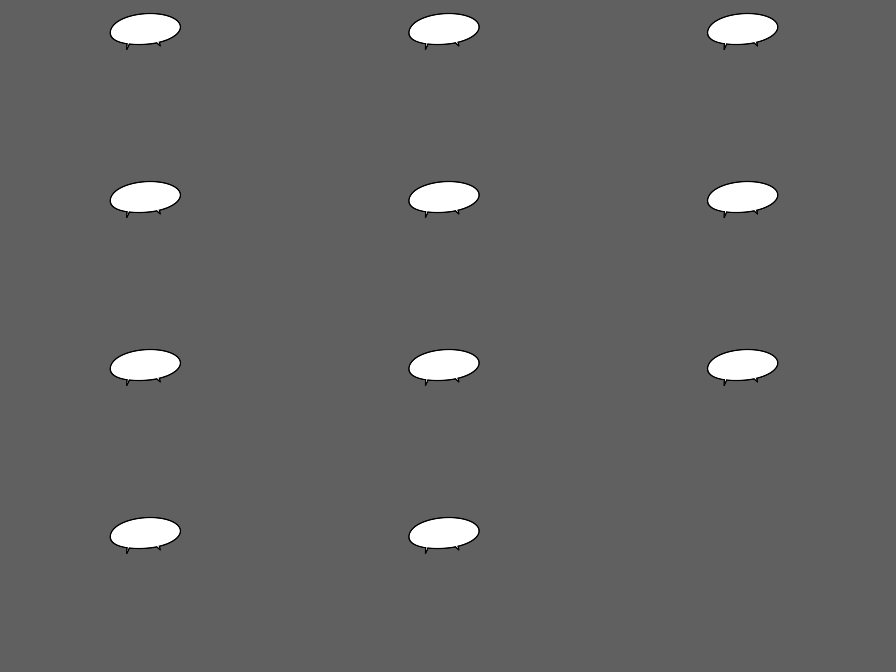
Write a WebGL 2 fragment shader that draws this pattern.

```glsl
#version 300 es
precision highp float;
// Small white speech bubbles with black outlines on flat grey, in a 3 by 4 grid
// whose last cell is empty. Each bubble is the union of a tilted, slightly
// swollen ellipse and two pointed tails, drawn from one signed distance.

uniform vec2 u_resolution;
out vec4 fragColor;

float cross2(vec2 a, vec2 b) {
    return a.x * b.y - a.y * b.x;
}

float segmentDistance(vec2 p, vec2 a, vec2 b) {
    vec2 ab = b - a;
    return length(p - a - ab * clamp(dot(p - a, ab) / dot(ab, ab), 0.0, 1.0));
}

// Signed distance to a triangle with counter-clockwise corners
float tailDistance(vec2 p, vec2 a, vec2 b, vec2 c) {
    float edge = min(segmentDistance(p, a, b),
                 min(segmentDistance(p, b, c), segmentDistance(p, c, a)));
    float side = min(cross2(b - a, p - a),
                 min(cross2(c - b, p - b), cross2(a - c, p - c)));
    return side > 0.0 ? -edge : edge;
}

// Approximate signed distance to the body, fuller at its lower left
float bodyDistance(vec2 p) {
    float tilt = 0.07;
    p = mat2(cos(tilt), -sin(tilt), sin(tilt), cos(tilt)) * p;
    vec2 radii = vec2(29.7, 13.1);
    vec2 q = p / radii;
    float k = length(q);
    float swell = 0.08 * pow(max(0.0, dot(q / max(k, 0.001), vec2(-0.83, -0.56))), 6.0);
    return k * (k - 1.0 - swell) / max(length(q / radii), 0.0001);
}

float bubbleDistance(vec2 p) {
    float body = bodyDistance(p);
    float leftTail = tailDistance(p, vec2(-16.1, -11.0), vec2(-16.3, -17.6), vec2(-13.2, -11.0));
    float rightTail = tailDistance(p, vec2(8.2, -11.0), vec2(12.3, -14.5), vec2(11.3, -10.0));
    return min(body, min(leftTail, rightTail));
}

void main() {
    // The canvas spans 768 by 576 units, each cell 256 by 144
    vec2 grid = gl_FragCoord.xy / u_resolution * vec2(3.0, 4.0);
    vec2 cell = floor(grid);
    vec2 p = fract(grid) * vec2(256.0, 144.0) - vec2(125.0, 119.2);
    float soft = 0.5 * 576.0 / u_resolution.y;

    // The lower right cell stays empty
    float present = cell.x > 1.5 && cell.y < 0.5 ? 0.0 : 1.0;

    float d = bubbleDistance(p);
    float inked = 1.0 - smoothstep(-soft, soft, d - 0.6);
    float filled = 1.0 - smoothstep(-soft, soft, d + 0.6);

    vec3 color = mix(vec3(0.378), vec3(0.0), inked * present);
    color = mix(color, vec3(1.0), filled * present);
    fragColor = vec4(color, 1.0);
}
```
